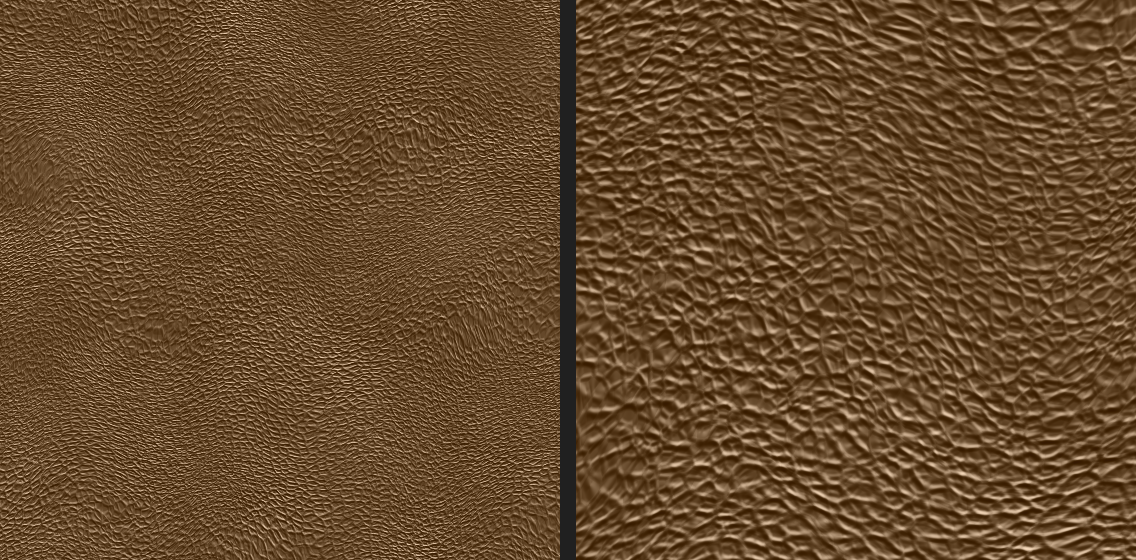
Left: the whole. Right: its middle third, enlarged.
Give the GLSL for this texture, as a three.js fragment shader.

```glsl
// Brown grained leather: warped, flattened Voronoi pebbles in two sizes plus
// wrinkles and fine pores form a height field, lit from above by its slope.
// The slope drives a log-scaled brown tone.

#define PEBBLES vec2(64.0, 98.0)     // coarse cells across and up
#define GRAIN vec2(118.0, 165.0)     // fine cells across and up
#define WRINKLES vec2(20.0, 58.0)    // long crease frequency
#define PORES 170.0                  // finest noise frequency
#define LIGHT_DIR vec2(0.26, 0.966)  // direction towards the light
#define SLOPE_STEP 0.0011            // half width of the slope sample
#define RELIEF 3.3                   // strength of the relief
#define MID_TONE 0.275               // median green level
#define CONTRAST 0.42                // spread of the log tone
#define TINT vec3(0.112, 0.0, -0.118) // brown offset around the tone

varying vec2 vUv;

vec2 hash2(vec2 cell) {
  vec3 h = fract(cell.xyx * vec3(0.1031, 0.1030, 0.0973));
  h += dot(h, h.yzx + 33.33);
  return fract((h.xx + h.yz) * h.zy);
}

float cornerRamp(vec2 cell, vec2 offset) {
  return dot(hash2(cell) * 2.0 - 1.0, offset);
}

// Gradient noise, roughly -0.7 to 0.7
float gradientNoise(vec2 p) {
  vec2 i = floor(p);
  vec2 f = p - i;
  vec2 u = f * f * f * (f * (f * 6.0 - 15.0) + 10.0);
  vec2 e = vec2(1.0, 0.0);
  float low = mix(cornerRamp(i, f), cornerRamp(i + e, f - e), u.x);
  float high = mix(cornerRamp(i + e.yx, f - e.yx), cornerRamp(i + 1.0, f - 1.0), u.x);
  return mix(low, high, u.y);
}

// Rounded Voronoi cells: 0 in the creases, 1 on the pebble tops
float pebbles(vec2 p) {
  vec2 i = floor(p);
  vec2 f = p - i;
  float nearest = 8.0;
  float second = 8.0;
  for (int y = -1; y <= 1; y++) {
    for (int x = -1; x <= 1; x++) {
      vec2 cell = vec2(float(x), float(y));
      float d = length(cell + 0.08 + 0.84 * hash2(i + cell) - f);
      second = min(second, max(nearest, d));
      nearest = min(nearest, d);
    }
  }
  return smoothstep(0.0, 0.52, second - nearest);
}

// Broad folds turn the grain, small ones bend the single cells
vec2 warpHide(vec2 p) {
  vec2 folds = vec2(gradientNoise(p * 3.5 + 17.0), gradientNoise(p * 4.2 + 41.0));
  vec2 bends = vec2(gradientNoise(p * 32.0 + 5.0), gradientNoise(p * 32.0 + 73.0));
  return p + vec2(0.06, 0.13) * folds + 0.006 * bends;
}

float leatherHeight(vec2 p) {
  vec2 q = warpHide(p) + 1.0;
  float fineness = smoothstep(-0.3, 0.35, gradientNoise(p * 5.0 + 29.0));
  float height = mix(0.85, 0.5, fineness) * pebbles(q * PEBBLES);
  height += mix(0.22, 0.5, fineness) * pebbles(q * GRAIN + 13.0);
  height += 0.8 * abs(gradientNoise(q * WRINKLES));
  return height + 0.28 * gradientNoise(q * PORES);
}

void main() {
  // Relief lighting from the height difference along the light
  vec2 stepVec = LIGHT_DIR * SLOPE_STEP;
  float slope = leatherHeight(vUv - stepVec) - leatherHeight(vUv + stepVec);

  // Patches of stronger and weaker grain, and soft broad shading
  float patchiness = 1.0 + 0.55 * gradientNoise(vUv * 6.0 + 53.0);
  float shade = 0.35 * gradientNoise(vUv * 4.0 + 87.0)
              + 0.3 * gradientNoise(vUv * 13.0 + 31.0);

  // Soft limit on the extremes, then the brown ramp
  float lit = -slope * RELIEF * patchiness;
  lit = lit / sqrt(1.0 + 0.1 * lit * lit) + shade;
  float tone = MID_TONE * exp(CONTRAST * lit);
  gl_FragColor = vec4(clamp(tone + TINT, 0.0, 1.0), 1.0);
}
```
